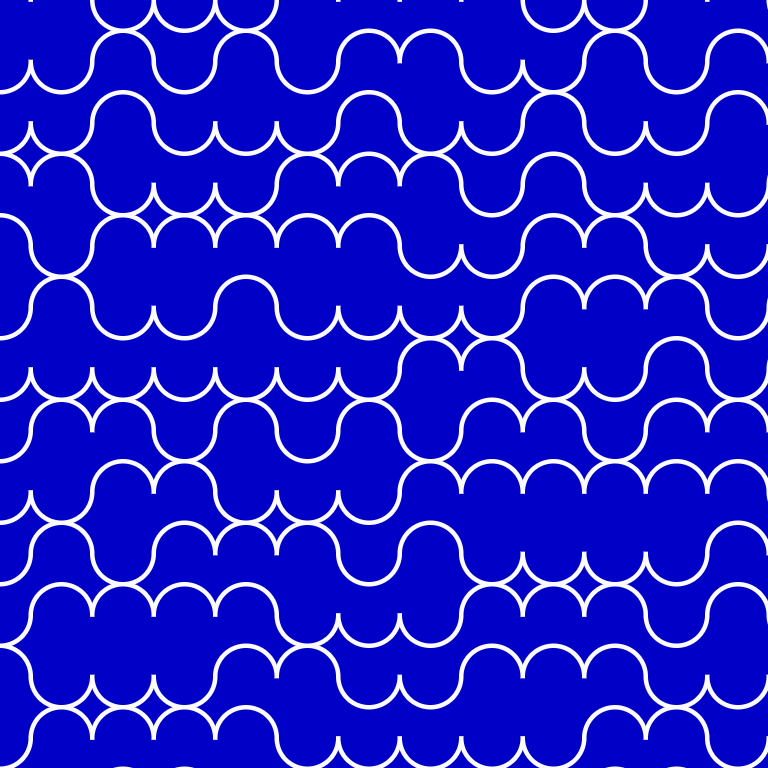
A Shadertoy shader for this pattern:

```glsl
// Random arch tiling: white semicircles on deep blue, one per square cell.
// A hash turns each arch up or down, so neighbours join into waves and cusps;
// the nearest stroke is found by distance over the 3x3 surrounding cells.

float hash(vec2 cell) {
    vec3 h = fract(cell.xyx * 0.1031);
    h += dot(h, h.yzx + 33.33);
    return fract((h.x + h.y) * h.z);
}

// Signed distance to a stroked semicircle of diameter 1 with short square ends
float archStroke(vec2 q, float halfWidth) {
    if (q.y > 0.0) return abs(length(q) - 0.5) - halfWidth;
    return max(abs(abs(q.x) - 0.5) - halfWidth, -q.y - 0.03);
}

void mainImage(out vec4 fragColor, in vec2 fragCoord) {
    // Cell units: about 12.5 cells across, centres on integers from the top left
    float cells = 512.0 / 41.0;
    vec2 p = vec2(fragCoord.x, iResolution.y - fragCoord.y) / iResolution.y * cells;
    vec2 home = round(p);

    // Arches touch the cell borders, so neighbours contribute too
    float dist = 1.0;
    for (int j = -1; j <= 1; j++) {
        for (int i = -1; i <= 1; i++) {
            vec2 cell = home + vec2(i, j);
            vec2 q = p - cell;
            if (hash(cell + 17.0) < 0.5) q.y = -q.y;
            dist = min(dist, archStroke(q, 0.0366));
        }
    }

    // Edge smoothing one pixel wide
    float pixel = cells / iResolution.y;
    float ink = clamp(0.5 - dist / pixel, 0.0, 1.0);
    vec3 blue = vec3(0.0, 0.0, 0.78);
    vec3 white = vec3(0.99, 0.99, 1.0);
    fragColor = vec4(mix(blue, white, ink), 1.0);
}
```
